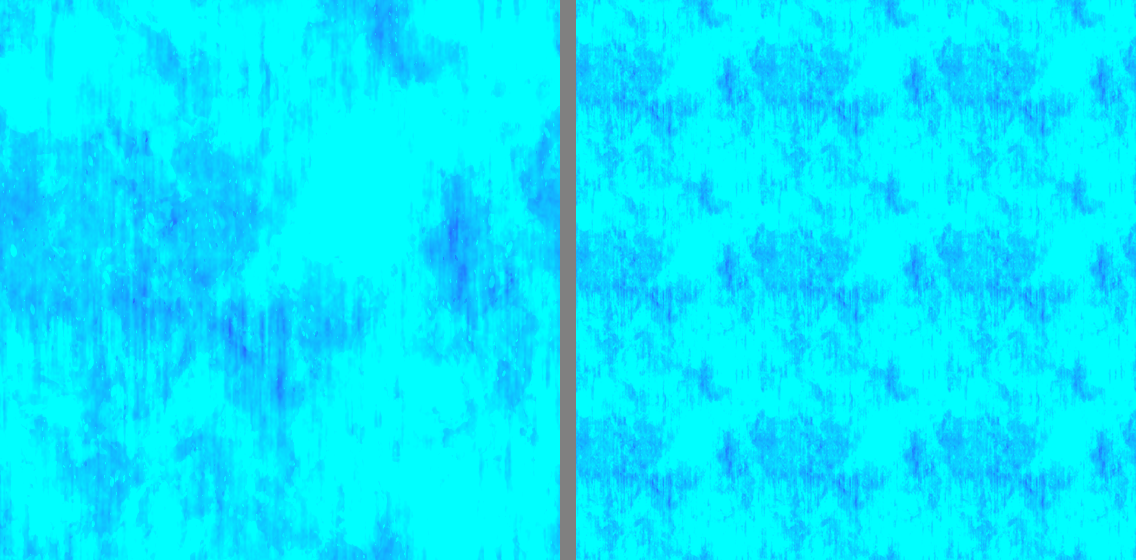
Left: one tile. Right: repeated 3 by 3.
Write a Shadertoy shader that draws this texture.

```glsl
// Weathered cyan paint: blue stains, ragged peeling, vertical streaks and small chips, tiling.

const vec3 PAINT = vec3(0.0, 1.0, 1.0);       // clean surface
const vec3 STAIN = vec3(0.25, 0.0, 1.0);      // full depth of stain
const float DEPTH_MEAN = 0.065;               // average stain depth
const float DEPTH_SPREAD = 0.135;             // stain depth per unit of wear
const float DEEP_START = 1.6;                 // wear above which stains darken faster
const float DEEP_GAIN = 0.05;

const vec2 CLOUD_CELLS = vec2(6.0, 5.0);
const vec2 PEEL_CELLS = vec2(20.0, 13.0);
const vec2 STREAK_CELLS = vec2(64.0, 6.0);
const vec2 GRAIN_CELLS = vec2(36.0, 24.0);
const vec2 CHIP_CELLS = vec2(28.0, 19.0);

const float CLOUD_WEIGHT = 0.60;
const float PEEL_WEIGHT = 0.40;
const float STREAK_WEIGHT = 0.38;
const float GRAIN_WEIGHT = 0.30;
const float PEEL_SOFTNESS = 0.25;
const float CHIP_STRENGTH = 1.3;
const float SPECK_STRENGTH = 0.9;
const float WARP = 0.022;
const float NOISE_DEVIATION = 0.2145;         // standard deviation of smooth value noise

float hash(vec2 p, float seed) {
    return fract(sin(dot(p, vec2(127.1, 311.7)) + seed * 74.7) * 43758.5453);
}

// Wrapping value noise with zero mean and unit deviation
float noise(vec2 uv, vec2 cells, float seed) {
    vec2 p = uv * cells;
    vec2 i = floor(p);
    vec2 f = p - i;
    f = f * f * (3.0 - 2.0 * f);
    vec2 a = mod(i, cells);
    vec2 b = mod(i + 1.0, cells);
    float low = mix(hash(a, seed), hash(vec2(b.x, a.y), seed), f.x);
    float high = mix(hash(vec2(a.x, b.y), seed), hash(b, seed), f.x);
    return (mix(low, high, f.y) - 0.5) / NOISE_DEVIATION;
}

// Octaves of noise, rescaled to unit deviation
float fbm(vec2 uv, vec2 cells, int octaves, float gain, float seed) {
    float sum = 0.0;
    float power = 0.0;
    float amplitude = 1.0;
    for (int i = 0; i < octaves; i++) {
        sum += amplitude * noise(uv, cells, seed + float(i));
        power += amplitude * amplitude;
        amplitude *= gain;
        cells *= 2.0;
    }
    return sum / sqrt(power);
}

// One tilted, ragged ellipse in some of the cells
float flecks(vec2 uv, vec2 cells, float chance, float ragged, float seed) {
    vec2 p = uv * cells;
    vec2 cell = mod(floor(p), cells);
    vec2 centre = 0.32 + 0.36 * vec2(hash(cell, seed), hash(cell, seed + 1.0));
    vec2 q = fract(p) - centre;
    q.x += q.y * (hash(cell, seed + 2.0) - 0.5);
    float radius = mix(0.08, 0.24, pow(hash(cell, seed + 3.0), 2.0));
    float edge = length(q * vec2(1.5, 1.0)) + 0.025 * ragged;
    float present = step(hash(cell, seed + 4.0), chance);
    return present * (1.0 - smoothstep(radius - 0.05, radius + 0.03, edge));
}

void mainImage(out vec4 fragColor, in vec2 fragCoord) {
    vec2 uv = fragCoord / iResolution.xy;

    // Bent coordinates break up the noise lattice
    vec2 bend = vec2(fbm(uv, vec2(8.0, 7.0), 3, 0.6, 11.0),
                     fbm(uv, vec2(7.0, 8.0), 3, 0.6, 21.0));
    vec2 bent = uv + WARP * bend;

    // Broad stains with ragged, peeled borders
    float clouds = fbm(bent, CLOUD_CELLS, 5, 0.6, 31.0);
    float ragged = fbm(uv + 0.3 * WARP * bend, PEEL_CELLS, 5, 0.7, 41.0);
    float peel = 2.0 * smoothstep(-PEEL_SOFTNESS, PEEL_SOFTNESS, 0.6 * clouds + 0.8 * ragged) - 1.0;

    // Vertical streaks that come and go, and fine grit
    float streaks = fbm(uv, STREAK_CELLS, 3, 0.85, 51.0);
    streaks *= clamp(0.95 + 0.35 * noise(bent, vec2(9.0, 7.0), 61.0), 0.3, 1.6);
    float grain = fbm(uv, GRAIN_CELLS, 4, 0.75, 71.0);

    float wear = CLOUD_WEIGHT * clouds + PEEL_WEIGHT * peel
               + STREAK_WEIGHT * streaks + GRAIN_WEIGHT * grain;

    // Bright chips and dark specks inside the stains
    float stained = smoothstep(-0.1, 0.7, clouds);
    for (int i = 0; i < 3; i++) {
        float layer = float(i);
        vec2 cells = CHIP_CELLS * (layer + 1.0);
        wear -= CHIP_STRENGTH * stained * flecks(uv, cells, 0.22, grain, 81.0 + 7.0 * layer);
    }
    wear += SPECK_STRENGTH * stained * flecks(uv, CHIP_CELLS * 2.0, 0.12, grain, 111.0);

    // Wear to colour
    float deep = max(wear - DEEP_START, 0.0);
    float depth = DEPTH_MEAN + DEPTH_SPREAD * wear + DEEP_GAIN * deep * deep;
    fragColor = vec4(mix(PAINT, STAIN, clamp(depth, 0.0, 0.85)), 1.0);
}
```
